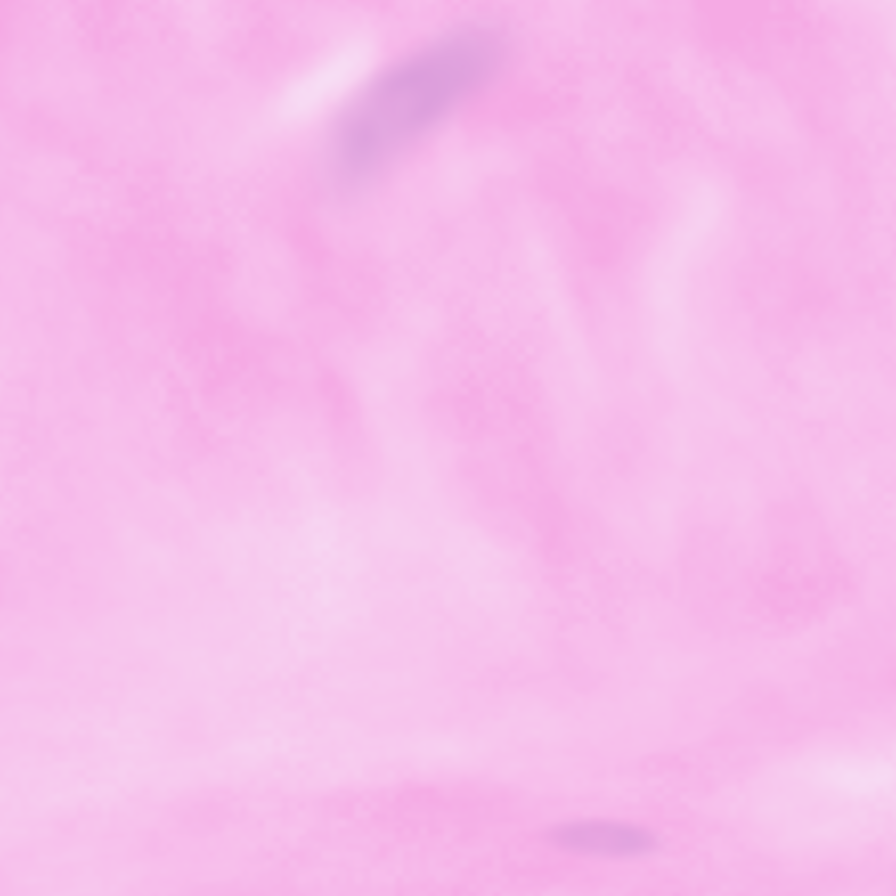
Write a three.js fragment shader that draws this texture.

```glsl
// Soft pink stained tissue under strong magnification, out of focus.
// Warped fibre noise sets a tone that runs through a pink ramp; blurred
// streaks, pale gaps and a few violet nuclei are laid over it.

varying vec2 vUv;

const vec3 DEEP_PINK = vec3(0.960, 0.665, 0.895);
const vec3 MID_PINK = vec3(0.967, 0.738, 0.920);
const vec3 PALE_PINK = vec3(0.970, 0.798, 0.935);
const vec3 GAP_WHITE = vec3(0.970, 0.910, 0.970);
const vec3 VIOLET = vec3(0.840, 0.600, 0.850);
const int STREAK_COUNT = 20;

float hash(vec2 p) {
  return fract(sin(dot(p, vec2(127.1, 311.7))) * 43758.5453);
}

float noise(vec2 p) {
  vec2 cell = floor(p);
  vec2 f = fract(p);
  f = f * f * f * (f * (f * 6.0 - 15.0) + 10.0);
  float low = mix(hash(cell), hash(cell + vec2(1.0, 0.0)), f.x);
  float high = mix(hash(cell + vec2(0.0, 1.0)), hash(cell + 1.0), f.x);
  return mix(low, high, f.y);
}

mat2 rotation(float angle) {
  float c = cos(angle);
  float s = sin(angle);
  return mat2(c, -s, s, c);
}

// Layered noise, about 0 to 1, each layer turned to hide the grid
float fbm(vec2 p) {
  float sum = 0.0;
  float weight = 0.49;
  for (int i = 0; i < 5; i++) {
    sum += weight * noise(p);
    p = rotation(0.6) * p * 2.03 + 17.3;
    weight *= 0.53;
  }
  return sum;
}

// Noise drawn out along the given angle
float fibres(vec2 p, float angle, vec2 frequency) {
  return fbm(rotation(angle) * p * frequency + 5.0);
}

// Distance from the centre of a turned ellipse, 1 on its rim
float ellipse(vec2 p, vec2 centre, float angle, vec2 radii) {
  return length(rotation(angle) * (p - centre) / radii);
}

float glow(vec2 p, vec2 centre, float angle, vec2 radii) {
  float d = ellipse(p, centre, angle, radii);
  return exp(-d * d);
}

float nucleus(vec2 p, vec2 centre, float angle, vec2 radii) {
  return 1.0 - smoothstep(0.3, 1.2, ellipse(p, centre, angle, radii));
}

// Scattered soft streaks, pale and dark
float streaks(vec2 p) {
  float sum = 0.0;
  for (int i = 0; i < STREAK_COUNT; i++) {
    float id = float(i);
    vec2 centre = vec2(hash(vec2(id, 1.3)), hash(vec2(id, 4.7)));
    float steep = smoothstep(0.2, 0.4, centre.y);
    float angle = mix(-0.15, 1.9, steep) + 0.7 * (hash(vec2(id, 8.1)) - 0.5);
    vec2 radii = vec2(0.06, 0.022) * mix(0.7, 1.3, hash(vec2(id, 2.9)));
    float strength = mix(-0.36, 0.40, hash(vec2(id, 6.2)));
    sum += strength * glow(p, centre, angle, radii);
  }
  return sum;
}

// Colour ramp: 0 deep, 0.5 middle, 1 pale, 2 almost white
vec3 tissueColor(float tone) {
  vec3 color = mix(DEEP_PINK, MID_PINK, clamp(tone * 2.0, 0.0, 1.0));
  color = mix(color, PALE_PINK, clamp(tone * 2.0 - 1.0, 0.0, 1.0));
  return mix(color, GAP_WHITE, clamp(tone - 1.0, 0.0, 1.0));
}

void main() {
  vec2 warp = vec2(noise(vUv * 6.0 + 3.1), noise(vUv * 6.0 + 41.7)) - 0.5;
  vec2 p = vUv + 0.06 * warp;

  // Fibres lie flat near the bottom and stand steep above
  float flatFibres = fibres(p, 0.12, vec2(3.0, 7.5));
  float steepFibres = fibres(p, 1.95, vec2(4.2, 7.0));
  float grown = mix(flatFibres, steepFibres, smoothstep(0.15, 0.42, p.y));
  float tone = 0.52 + 1.75 * (grown - 0.5) + streaks(p);

  // Broad pale and deep regions
  tone += 0.20 * glow(p, vec2(0.32, 0.36), 0.2, vec2(0.42, 0.17));
  tone -= 0.24 * glow(p, vec2(0.74, 0.70), 1.9, vec2(0.34, 0.20));
  tone -= 0.50 * glow(p, vec2(0.93, 0.35), 0.2, vec2(0.07, 0.05));
  tone -= 0.45 * glow(p, vec2(0.39, 0.51), 2.1, vec2(0.06, 0.04));

  // Pale gaps beside the large nucleus and in the tissue below it
  tone += 1.00 * glow(p, vec2(0.355, 0.90), 0.75, vec2(0.085, 0.032));
  tone += 0.40 * glow(p, vec2(0.57, 0.82), 0.5, vec2(0.10, 0.03));
  tone += 0.60 * glow(p, vec2(0.63, 0.67), 2.05, vec2(0.08, 0.018));
  tone += 0.45 * glow(p, vec2(0.75, 0.45), 1.5, vec2(0.07, 0.025));

  // Faint fine mottling, finest in scattered patches
  float patches = smoothstep(0.35, 0.75, noise(vUv * 9.0 + 23.0));
  tone += 0.13 * (noise(vUv * 42.0) - 0.5);
  tone += mix(0.09, 0.24, patches) * (noise(vUv * 110.0) - 0.5);
  vec3 color = tissueColor(tone);

  float large = nucleus(p, vec2(0.465, 0.88), 0.68, vec2(0.135, 0.060));
  float small = nucleus(p, vec2(0.675, 0.045), -0.12, vec2(0.075, 0.026));
  float stain = max(0.80 * large, 0.60 * small) * mix(0.7, 1.1, noise(p * 24.0));
  gl_FragColor = vec4(mix(color, VIOLET, stain), 1.0);
}
```
